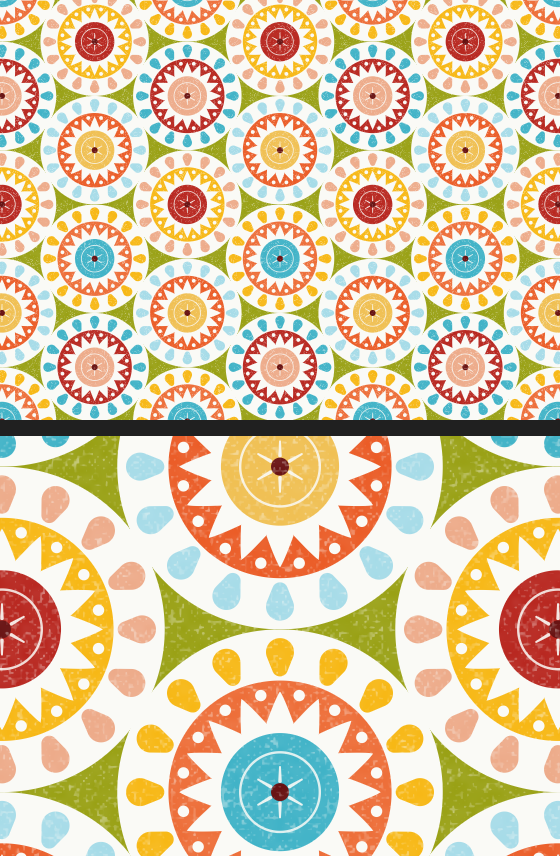
Top: the whole. Bottom: its middle third, enlarged.
Write a Shadertoy shader that draws this pattern.

```glsl
const vec3 WHITE = vec3(.98, .98, .965);
const vec3 GREEN = vec3(.60, .63, .08);
const vec3 MAROON = vec3(.40, .06, .06);
const vec3 RED = vec3(.72, .15, .12);
const vec3 ORANGE = vec3(.92, .36, .15);
const vec3 CORAL = vec3(.93, .43, .22);
const vec3 GOLD = vec3(.97, .72, .08);
const vec3 STRAW = vec3(.94, .75, .32);
const vec3 PINK = vec3(.93, .67, .54);
const vec3 TEAL = vec3(.25, .70, .78);
const vec3 SKY = vec3(.65, .86, .91);

// Colourways, in the order they run down a column
const vec3 PETAL[4] = vec3[4](PINK, SKY, GOLD, TEAL);
const vec3 BAND[4] = vec3[4](GOLD, ORANGE, CORAL, RED);
const vec3 HUB[4] = vec3[4](RED, STRAW, TEAL, PINK);

float hash(vec2 p) {
    vec3 q = fract(vec3(p.xyx) * .1031);
    q += dot(q, q.yzx + 33.33);
    return fract((q.x + q.y) * q.z);
}

float noise(vec2 p) {
    vec2 i = floor(p), f = fract(p);
    f *= f * (3. - 2. * f);
    return mix(mix(hash(i), hash(i + vec2(1, 0)), f.x),
               mix(hash(i + vec2(0, 1)), hash(i + vec2(1, 1)), f.x), f.y);
}

// Folds the plane into one of n sectors whose axis points along +y
vec2 foldSector(vec2 p, float n, float shift) {
    float turn = atan(p.x, p.y) * n / 6.28319 - shift;
    float a = (turn - round(turn)) * 6.28319 / n;
    return length(p) * vec2(sin(a), cos(a));
}

// Drop of radius r1 at the origin, widening to r2 at height h
float sdDrop(vec2 p, float r1, float r2, float h) {
    p.x = abs(p.x);
    float b = (r1 - r2) / h, a = sqrt(1. - b * b);
    float k = dot(p, vec2(-b, a));
    if (k < 0.) return length(p) - r1;
    if (k > a * h) return length(p - vec2(0, h)) - r2;
    return dot(p, vec2(a, b)) - r1;
}

float cover(float d, float pixel) {
    return clamp(.5 - d / pixel, 0., 1.);
}

vec3 medallion(vec2 p, int kind, float px) {
    float r = length(p);
    vec2 ray = foldSector(p, 16., 0.);
    vec2 gap = foldSector(p, 16., .5);
    vec3 col = mix(GREEN, WHITE, cover(r - 74.4, px));

    // Outer petals
    col = mix(col, PETAL[kind], cover(sdDrop(ray - vec2(0, 56.5), 3.6, 6.4, 7.5), px));

    // Toothed band with a dot in each tooth
    col = mix(col, BAND[kind], cover(r - 51., px));
    float spike = abs(ray.x) - 6.4 * pow(clamp((46. - ray.y) / 15., 0., 1.2), .85);
    col = mix(col, WHITE, cover(max(spike * .92, r - 46.), px));
    col = mix(col, WHITE, cover(length(gap - vec2(0, 45)) - 2.6, px));

    // Hub with a fine circle, six strokes and a dark centre
    col = mix(col, HUB[kind], cover(r - 27., px));
    col = mix(col, WHITE, .85 * cover(abs(r - 18.2) - .55, px));
    vec2 stroke = foldSector(p, 6., 0.);
    col = mix(col, WHITE, .9 * cover(sdDrop(stroke - vec2(0, 5), .8, .45, 6.5), px));
    return mix(col, MAROON, cover(r - 4.1, px));
}

void mainImage(out vec4 fragColor, in vec2 fragCoord) {
    // The canvas is 576 units high, with y running down from the top edge
    float px = 576. / iResolution.y;
    vec2 p = vec2(fragCoord.x - .5 * iResolution.x, iResolution.y - fragCoord.y) * px;

    // Nearest medallion in the two adjoining columns; odd columns sit half a step lower
    vec2 local = vec2(1e3);
    int kind = 0;
    for (int i = 0; i < 2; i++) {
        float column = floor(p.x / 127.1) + float(i);
        float odd = mod(column, 2.);
        float top = 57.2 + 74.4 * odd;
        float row = round((p.y - top) / 148.8);
        vec2 q = p - vec2(column * 127.1, top + row * 148.8);
        if (dot(q, q) < dot(local, local)) {
            local = q;
            kind = (int(row) + 3 * int(odd)) & 3;
        }
    }
    vec3 col = medallion(vec2(local.x, -local.y), kind, px);

    // Worn ink: pale flecks and soft mottling that leave white areas clean
    float fleck = smoothstep(.58, .95, noise(p / 1.3 + 300.));
    float mottle = noise(p / 4. + 700.);
    col = mix(col, WHITE, fleck * (.12 + .28 * mottle) + .06 * mottle);

    fragColor = vec4(col, 1);
}
```
